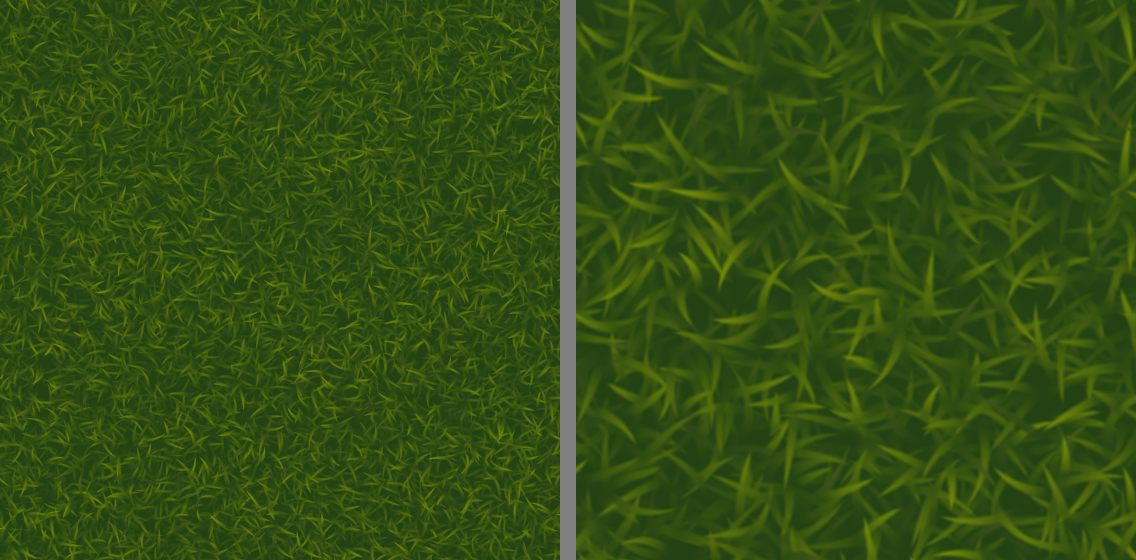
Left: the whole. Right: its middle third, enlarged.
Reproduce this texture procedurally as a WebGL 1 fragment shader.

```glsl
precision highp float;
// Dense matted grass: curved tapering blades piled up from dark roots to bright tips.
uniform vec2 u_resolution;

#define CELLS 28.0       // blade cells across the canvas
#define LAYERS 12        // blade layers, deepest first
#define HALF_WIDTH 0.085 // widest half width of a blade, in cells
#define EDGE_SOFT 0.045  // softness of blade edges, in cells
#define MAX_BEND 0.35    // curvature relative to half length
#define OLIVE_SHARE 0.16 // share of dull blades
#define SOIL_COLOR vec3(0.138, 0.255, 0.075)
#define TIP_COLOR vec3(0.47, 0.56, 0.02)
#define OLIVE_COLOR vec3(0.29, 0.36, 0.10)

// Four random values in 0..1 for a cell.
vec4 hash4(vec2 cell, float seed) {
  vec4 p = fract(vec4(cell.xyx, cell.y + seed) * vec4(0.1031, 0.1030, 0.0973, 0.1099)
                 + seed * 0.3717);
  p += dot(p, p.wzxy + 33.33);
  return fract((p.xxyz + p.yzzw) * p.zywx);
}

// Slow light and dark patches from layered sines.
float patches(vec2 uv) {
  float a = sin(uv.x * 13.0 + 2.0 * sin(uv.y * 9.0));
  float b = sin(uv.y * 17.0 + 2.0 * sin(uv.x * 11.0 + 1.3));
  return 1.0 + 0.06 * (a + b);
}

// Returns coverage in x and position from root (0) to tip (1) in y.
vec2 blade(vec2 p, float angle, float halfLength, float bend, float soft) {
  float c = cos(angle);
  float s = sin(angle);
  vec2 q = vec2(c * p.x + s * p.y, c * p.y - s * p.x);
  float x = q.x / halfLength;
  float t = clamp(0.5 + 0.5 * x, 0.0, 1.0);
  float across = abs(q.y - bend * halfLength * (x * x - 0.5));
  float width = HALF_WIDTH * (1.0 - t * t);
  float body = 1.0 - smoothstep(width - soft, width + soft, across);
  float ends = smoothstep(0.0, 0.35, t) * (1.0 - smoothstep(0.82, 1.0, t));
  return vec2(body * ends, t);
}

void main() {
  vec2 uv = gl_FragCoord.xy / min(u_resolution.x, u_resolution.y);
  float pixel = CELLS / min(u_resolution.x, u_resolution.y);
  float soft = max(EDGE_SOFT, 0.75 * pixel);
  float light = patches(uv);
  vec3 color = SOIL_COLOR;

  for (int i = 0; i < LAYERS; i++) {
    float layer = float(i);
    float height = layer / float(LAYERS - 1);
    vec2 grid = uv * CELLS + vec2(0.37, 0.71) * layer;
    vec2 home = floor(grid);

    // Blades of the neighbouring cells
    for (int y = -1; y <= 1; y++) {
      for (int x = -1; x <= 1; x++) {
        vec2 cell = home + vec2(float(x), float(y));
        vec4 place = hash4(cell, layer + 1.0);
        vec4 look = hash4(cell, layer + 41.5);
        float halfLength = mix(0.4, 0.85, look.x);
        float bend = MAX_BEND * (2.0 * look.y - 1.0);
        vec2 shape = blade(grid - cell - place.xy, 6.2832 * place.z, halfLength, bend, soft);

        // Higher blades and their outer parts catch more light
        float glow = mix(0.16, 1.0, pow(height, 1.4)) * mix(0.5, 1.0, look.z);
        glow *= light * smoothstep(-0.1, 0.8, shape.y);
        float dull = step(look.w, OLIVE_SHARE);
        vec3 tint = mix(TIP_COLOR, OLIVE_COLOR, dull);
        color = mix(color, mix(SOIL_COLOR, tint, glow), shape.x * 0.92);
      }
    }
  }
  gl_FragColor = vec4(color, 1.0);
}
```
